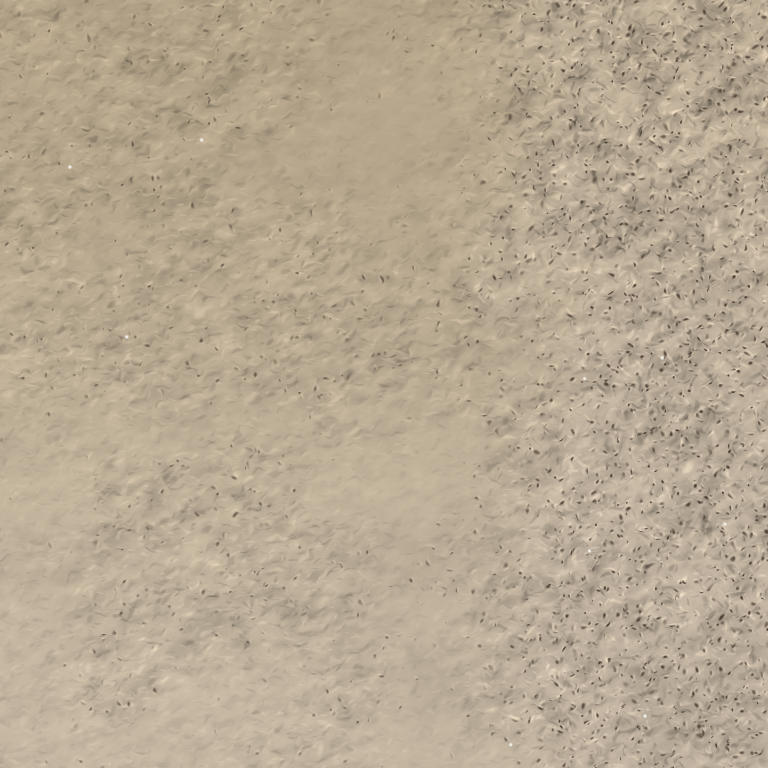
This texture is drawn by a WebGL 1 fragment shader. Its source:

```glsl
precision highp float;
// Worn cut-pile carpet: matted sandy ground on the left, coarse grey pile on the right.
// Warped curved tufts and streaky clumps shade the fibres; small ragged gaps
// and rare glints lie in jittered cells, all weighted by a roughness map.

uniform vec2 u_resolution;

#define HONEY vec3(0.715, 0.651, 0.545)
#define SAND vec3(0.766, 0.711, 0.628)
#define ASH vec3(0.726, 0.673, 0.603)
#define PIT_COLOR vec3(0.250, 0.200, 0.160)
#define GLINT_COLOR vec3(0.930, 0.920, 0.900)
#define TUFT_SCALE 58.0
#define PIT_SCALE 68.0
#define SLANT 0.35
#define WARP 0.006
#define TUFT_CONTRAST 0.21
#define CLUMP_CONTRAST 0.52
#define MOTTLE 0.08

float hash(vec2 p) {
  return fract(sin(dot(p, vec2(127.1, 311.7))) * 43758.5453);
}

vec2 hash2(vec2 p) {
  return vec2(hash(p), hash(p + 47.3));
}

vec2 rotate(vec2 p, float angle) {
  float c = cos(angle), s = sin(angle);
  return vec2(c * p.x + s * p.y, c * p.y - s * p.x);
}

float noise(vec2 p) {
  vec2 i = floor(p), f = fract(p);
  f = f * f * (3.0 - 2.0 * f);
  return mix(mix(hash(i), hash(i + vec2(1.0, 0.0)), f.x),
             mix(hash(i + vec2(0.0, 1.0)), hash(i + 1.0), f.x), f.y);
}

float fbm(vec2 p) {
  float sum = 0.0, gain = 0.533;
  for (int i = 0; i < 4; i++) {
    sum += gain * noise(p);
    p = rotate(p, 0.6) * 2.03 + 11.7;
    gain *= 0.5;
  }
  return sum;
}

// Offset to one of the nine cells around a point
vec2 neighbour(int k) {
  float n = float(k);
  return vec2(mod(n, 3.0), floor((n + 0.5) / 3.0)) - 1.0;
}

// Signed shade of curved strokes, one per cell, in a loose common direction
float tufts(vec2 p, float spread, float seed) {
  float shade = 0.0;
  for (int k = 0; k < 9; k++) {
    vec2 id = floor(p) + neighbour(k);
    vec2 jitter = hash2(id + seed), look = hash2(id + seed + 19.7);
    vec2 q = rotate(p - id - jitter, SLANT + (look.x - 0.5) * spread);
    q.y += (jitter.x - 0.5) * 1.2 * q.x * q.x;
    q /= vec2(0.45 + 0.45 * jitter.y, 0.15 + 0.17 * look.x);
    shade += (look.y * 2.0 - 1.0) * (1.0 - smoothstep(0.3, 1.0, length(q)));
  }
  return shade;
}

// x: ragged dark gaps between tufts, y: lit fibres beside them
vec2 gaps(vec2 p, float density, float seed) {
  vec2 cover = vec2(0.0);
  for (int k = 0; k < 9; k++) {
    vec2 id = floor(p) + neighbour(k);
    vec2 jitter = hash2(id + seed), look = hash2(id + seed + 71.9);
    float present = smoothstep(-0.04, 0.04, density - look.x);
    vec2 q = rotate(p - id - jitter, (look.y - 0.5) * 4.0 - 0.4);
    q.y += (jitter.y - 0.5) * 2.0 * q.x * q.x;
    vec2 size = vec2(0.15 + 0.15 * jitter.x, 0.11 + 0.08 * jitter.y);
    float gap = 1.0 - smoothstep(0.2, 1.3, length(q / size));
    vec2 aside = q - vec2(0.5 * (jitter.y - 0.5), 0.24);
    float tip = 1.0 - smoothstep(0.2, 1.2, length(aside / vec2(0.36, 0.15)));
    cover = max(cover, present * vec2(gap * (0.25 + 0.75 * hash(id + 3.3)), tip));
  }
  return cover;
}

float glints(vec2 p) {
  vec2 id = floor(p);
  float spot = 1.0 - smoothstep(0.04, 0.13, length(p - id - 0.2 - 0.6 * hash2(id + 5.1)));
  return spot * step(0.995, hash(id + 88.3));
}

void main() {
  vec2 p = gl_FragCoord.xy / u_resolution.y;
  vec2 ragged = p + WARP * (vec2(noise(p * 95.0), noise(p * 95.0 + 31.0)) - 0.5);

  // Roughness: coarse right side, patchy left side, a lane worn at both ends
  float coarse = smoothstep(0.58, 0.79, p.x + 0.18 * (fbm(p * 8.0) - 0.5));
  float patches = smoothstep(0.30, 0.64, fbm(p * vec2(9.0, 12.0) + 3.7));
  float laneOffset = (p.x - 0.56 + 0.07 * p.y) / 0.075;
  float worn = 1.0 - 0.6 * exp(-laneOffset * laneOffset) * smoothstep(0.05, 0.3, abs(p.y - 0.55));
  float rough = mix((0.27 + 0.33 * patches) * worn, 0.72 + 0.28 * p.y, coarse);

  // Ground tint
  vec3 color = mix(SAND, HONEY, smoothstep(0.0, 1.0, p.y));
  color = mix(color, ASH, coarse * (1.0 - 0.5 * p.y));
  color *= 1.0 + MOTTLE * (fbm(p * vec2(8.0, 11.0) + 20.0) - 0.5) - 0.02 * patches * (1.0 - coarse);

  // Fibres: streaky clumps under two sizes of tuft, shadows deeper than lights
  float clump = fbm(rotate(ragged, SLANT) * vec2(45.0, 85.0)) - 0.5;
  float spread = mix(1.4, 2.8, coarse);
  float pile = tufts(ragged * TUFT_SCALE, spread, 0.0) + 0.9 * tufts(ragged * TUFT_SCALE * 1.7, spread, 33.0);
  float shade = rough * (TUFT_CONTRAST * pile + CLUMP_CONTRAST * clump);
  color *= 1.0 + min(shade, 0.7 * shade);

  // Gaps gather in dark clumps, with lit fibres and rare glints
  float density = mix(0.14 * patches * worn, 0.48, coarse) * clamp(1.0 - 3.0 * clump, 0.2, 1.8);
  vec2 marks = max(gaps(ragged * PIT_SCALE, density, 9.0), gaps(ragged * PIT_SCALE * 1.3, density * 0.7, 57.0));
  color *= 1.0 + 0.11 * marks.y * mix(0.6, 1.0, coarse);
  color = mix(color, PIT_COLOR, marks.x * mix(0.65, 0.9, coarse));
  color = mix(color, GLINT_COLOR, glints(p * 40.0));

  gl_FragColor = vec4(color, 1.0);
}
```
